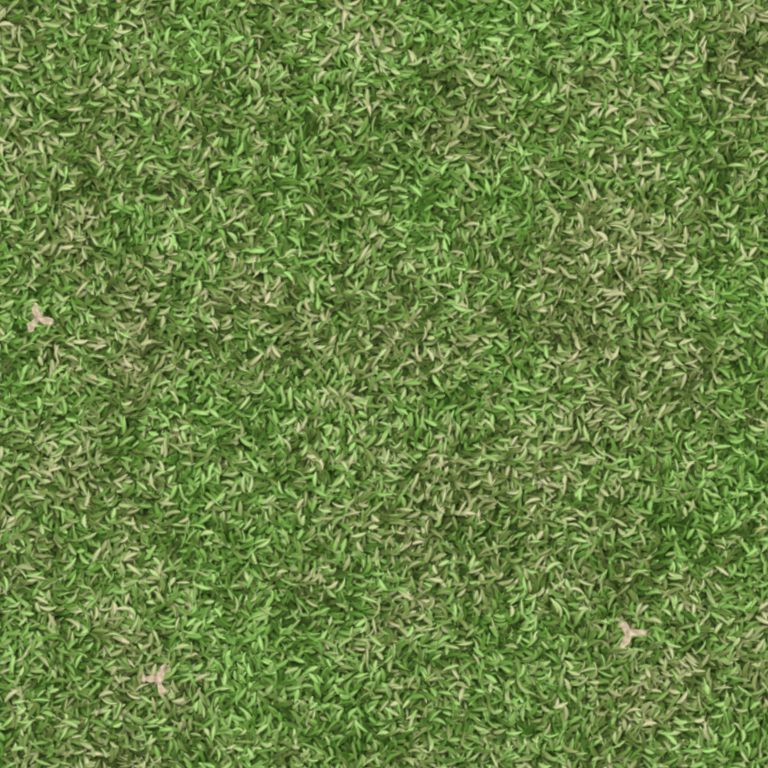
Reproduce this texture procedurally as a three.js fragment shader.

```glsl
varying vec2 vUv;

#define CELLS 60.0
#define LAYERS 9
#define BLADE_LENGTH 0.0145
#define BLADE_WIDTH 0.0025
#define SOFTNESS 0.0023
#define SHADOW 0.25
#define TONE_SPREAD 0.84
#define DEEP vec3(0.16, 0.235, 0.085)
#define MID vec3(0.405, 0.55, 0.24)
#define LIGHT vec3(0.68, 0.80, 0.51)
#define STRAW vec3(0.90, 0.79, 0.70)

vec4 hash4(vec3 p) {
  vec4 q = fract(p.xyzx * vec4(0.1031, 0.1030, 0.0973, 0.1099));
  q += dot(q, q.wzxy + 33.33);
  return fract((q.xxyz + q.yzzw) * q.zywx);
}

float cornerSlope(vec2 corner, vec2 offset) {
  return dot(hash4(vec3(corner, 71.0)).xy * 2.0 - 1.0, offset);
}

float gradientNoise(vec2 p) {
  vec2 i = floor(p), f = fract(p);
  vec2 u = f * f * f * (f * (f * 6.0 - 15.0) + 10.0);
  vec2 e = vec2(1.0, 0.0);
  float low = mix(cornerSlope(i, f), cornerSlope(i + e, f - e), u.x);
  float high = mix(cornerSlope(i + e.yx, f - e.yx), cornerSlope(i + 1.0, f - 1.0), u.x);
  return mix(low, high, u.y);
}

vec3 grassRamp(float tone) {
  float t = clamp(tone, 0.0, 1.15) * 2.0;
  return mix(mix(DEEP, MID, min(t, 1.0)), LIGHT, max(t - 1.0, 0.0));
}

// Coverage of a tapered blade lying along x
float bladeMask(vec2 p, float halfLength, float halfWidth, float blur) {
  float taper = 1.0 - p.x * p.x / (halfLength * halfLength);
  float edge = abs(p.y) - halfWidth * max(taper, 0.0);
  return (1.0 - smoothstep(-blur, blur, edge)) * smoothstep(0.0, 0.6, taper);
}

// Overlapping layers of short bent blades, painted from the soil up
vec3 lawn(vec2 uv) {
  float flow = 0.5 + 3.0 * gradientNoise(uv * 6.0 + 3.0);
  float dryPatch = gradientNoise(uv * 4.5 + 17.0) + 0.8 * gradientNoise(uv * 14.0);
  float lightPatch = 0.8 * gradientNoise(uv * 8.0 + 40.0) + gradientNoise(uv * 22.0 + 8.0);
  lightPatch += 1.1 * gradientNoise(uv * 46.0 + 25.0);
  vec3 color = grassRamp(0.25 + 0.3 * gradientNoise(uv * 90.0));

  for (int layer = 0; layer < LAYERS; layer++) {
    float depth = float(layer) / float(LAYERS - 1);
    vec2 grid = uv * CELLS + vec2(0.37, 0.61) * float(layer);
    for (int y = -1; y <= 1; y++) {
      for (int x = -1; x <= 1; x++) {
        vec2 cell = floor(grid) + vec2(float(x), float(y));
        vec4 shape = hash4(vec3(cell, float(layer) + 1.0));
        vec4 paint = hash4(vec3(cell, float(layer) + 31.0));

        // Blade frame: turned, then bent
        vec2 offset = (grid - cell - shape.xy) / CELLS;
        float angle = flow + (shape.z - 0.5) * 2.9;
        float c = cos(angle), s = sin(angle);
        vec2 p = vec2(c * offset.x + s * offset.y, c * offset.y - s * offset.x);
        p.y += (paint.w - 0.5) * 50.0 * p.x * p.x;
        float halfLength = BLADE_LENGTH * mix(0.5, 1.0, shape.w);
        float halfWidth = BLADE_WIDTH * mix(0.6, 1.2, paint.z);

        // Contact shadow, then the blade itself
        float shade = bladeMask(p + vec2(0.0, 0.0018), halfLength, halfWidth * 1.5, SOFTNESS * 1.4);
        color *= 1.0 - SHADOW * shade;
        float tone = 0.46 + 0.28 * depth + (paint.x - 0.5) * TONE_SPREAD;
        tone += 0.14 * p.x / halfLength + 0.25 * lightPatch;
        float dry = smoothstep(0.05, 1.0, paint.y + 0.9 * dryPatch);
        vec3 tint = mix(vec3(0.94, 1.04, 0.87), vec3(1.14, 0.98, 1.12), dry);
        float cover = bladeMask(p, halfLength, halfWidth, SOFTNESS);
        color = mix(color, grassRamp(tone) * tint, cover);
      }
    }
  }
  return color;
}

// Ragged star of dead straw
float tuftMask(vec2 p, float turn) {
  float spike = pow(abs(cos(1.5 * atan(p.y, p.x) + turn)), 5.0);
  float ragged = 0.014 * gradientNoise(p * 130.0 + turn * 9.0);
  float radius = 0.010 + 0.016 * spike + ragged;
  return 1.0 - smoothstep(radius - 0.009, radius + 0.002, length(p));
}

void main() {
  vec3 color = lawn(vUv);

  // A few pale tufts spread along a curve
  for (int n = 0; n < 3; n++) {
    float k = float(n);
    vec2 place = vec2(0.05, 0.585) + k * (vec2(-0.075, -0.735) + k * vec2(0.23, 0.265));
    float grain = 1.0 + 0.35 * gradientNoise((vUv - place) * 150.0);
    color = mix(color, STRAW * grain, 0.85 * tuftMask(vUv - place, k * 1.3 + 0.4));
  }
  gl_FragColor = vec4(color, 1.0);
}
```
